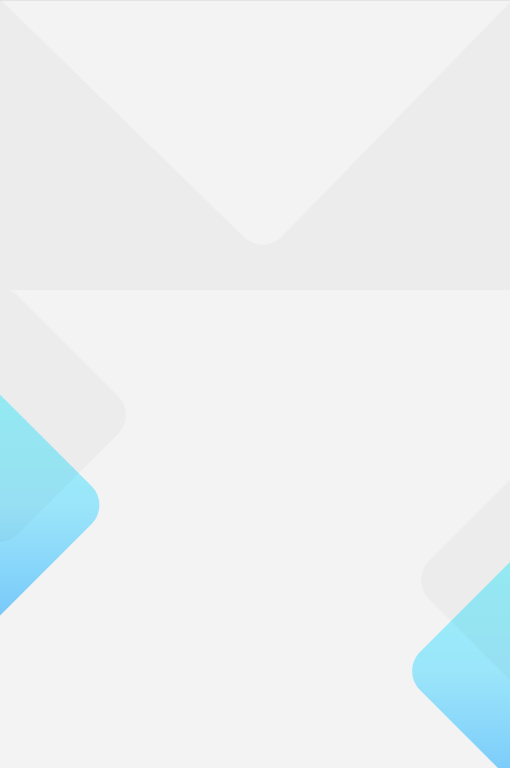
This background is drawn by a WebGL 2 fragment shader. Its source:

```glsl
#version 300 es
precision highp float;
// Pale background with rounded diamonds: a large light wedge in a shaded top
// band, and two blue gradient diamonds at the sides, each under a faint shade.
// Every diamond is a rounded-box distance; lengths are in canvas heights.
uniform vec2 u_resolution;
out vec4 outColor;

const vec3 PAPER = vec3(0.953);
const vec3 BLUE_TOP = vec3(0.595, 0.945, 0.975);
const vec3 BLUE_MID = vec3(0.61, 0.90, 0.98);
const vec3 BLUE_LOW = vec3(0.47, 0.79, 0.98);
const float SHADE = 0.971;          // brightness under a shaded shape
const float RIM_SHADE = 0.94;       // thin line on the top edge
const float RIM_WIDTH = 0.0013;
const float BAND_BOTTOM = 0.6224;
const float CORNER = 0.0352;        // corner radius of all diamonds
const float HALF_DIAGONAL = 0.1797; // centre to unrounded tip
const float GRADIENT_REACH = 0.8;   // gradient extent, in half diagonals

const vec2 WEDGE_CENTER = vec2(0.336, 1.188);
const float WEDGE_HALF = 0.521;
const float WEDGE_TILT = 0.0125;
const vec2 LEFT_SHADE = vec2(-0.0013, 0.4596);
const vec2 LEFT_BLUE = vec2(-0.0358, 0.3424);
const vec2 RIGHT_SHADE = vec2(0.7135, 0.2448);
const vec2 RIGHT_BLUE = vec2(0.7018, 0.1263);

// Signed distance to a square turned by 45 degrees plus a tilt.
float diamond(vec2 p, float halfDiagonal, float tilt) {
    float a = radians(45.0) + tilt;
    p = mat2(cos(a), -sin(a), sin(a), cos(a)) * p;
    vec2 q = abs(p) - halfDiagonal * sqrt(0.5) + CORNER;
    return length(max(q, 0.0)) + min(max(q.x, q.y), 0.0) - CORNER;
}

// Antialiased coverage, one pixel wide.
float cover(float d) {
    return clamp(0.5 - d * u_resolution.y, 0.0, 1.0);
}

// Three-stop vertical gradient around a diamond's centre.
vec3 blueGradient(float y) {
    float t = clamp(y / (HALF_DIAGONAL * GRADIENT_REACH), -1.0, 1.0);
    return t > 0.0 ? mix(BLUE_MID, BLUE_TOP, t) : mix(BLUE_MID, BLUE_LOW, -t);
}

vec3 paintBlue(vec3 base, vec2 p) {
    return mix(base, blueGradient(p.y), cover(diamond(p, HALF_DIAGONAL, 0.0)));
}

void main() {
    vec2 p = gl_FragCoord.xy / u_resolution.y;

    // Blue diamonds on paper
    vec3 color = paintBlue(PAPER, p - LEFT_BLUE);
    color = paintBlue(color, p - RIGHT_BLUE);

    // Top band with the wedge cut out
    float wedge = cover(diamond(p - WEDGE_CENTER, WEDGE_HALF, WEDGE_TILT));
    float shade = cover(BAND_BOTTOM - p.y) * (1.0 - wedge);

    // Translucent side diamonds, merged with the band
    shade = max(shade, cover(diamond(p - LEFT_SHADE, HALF_DIAGONAL, 0.0)));
    shade = max(shade, cover(diamond(p - RIGHT_SHADE, HALF_DIAGONAL, 0.0)));
    color *= mix(1.0, SHADE, shade);

    // Thin rim along the top edge
    color *= mix(1.0, RIM_SHADE, cover(1.0 - RIM_WIDTH - p.y));

    outColor = vec4(color, 1.0);
}
```
